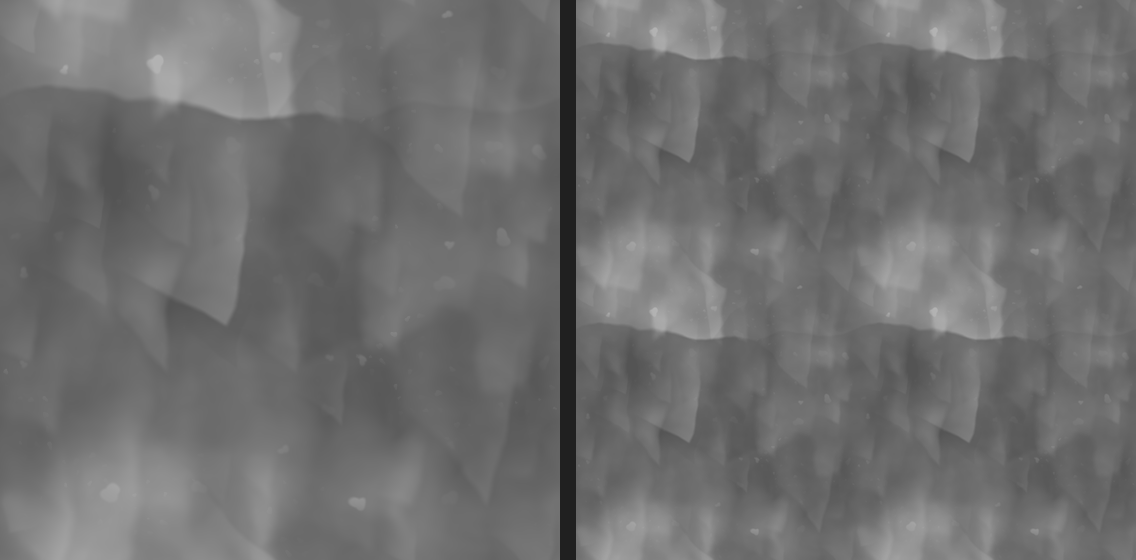
Left, the tile; right, the same tile 2 across and 2 down.
Write a WebGL 2 fragment shader that draws this texture map.

```glsl
#version 300 es
precision highp float;
// Tileable grey height map of a weathered rock face: soft slabs, ledges and pebbles.

#define BASE_TONE 0.393
#define BROAD_TONE 0.11
#define STREAK_TONE 0.05
#define LEDGE_TONE 0.095
#define SLAB_TONE 0.085
#define FACET_TONE 0.13
#define PEBBLE_TONE 0.10
#define WARP 0.022
#define LEDGE_HEIGHT 0.805
#define TAU 6.28319

uniform vec2 u_resolution;
out vec4 outColor;

vec3 hash3(vec2 cell, float seed) {
    vec3 q = fract(vec3(cell.xyx + seed * 7.31) * vec3(0.1031, 0.1030, 0.0973));
    q += dot(q, q.yxz + 33.33);
    return fract((q.xxy + q.yzz) * q.zyx);
}

float cornerSlope(vec2 cell, vec2 offset, vec2 period, float seed) {
    float angle = TAU * hash3(mod(cell, period), seed).x;
    return dot(vec2(cos(angle), sin(angle)), offset);
}

// Gradient noise that wraps after a whole number of cells
float noise(vec2 p, vec2 period, float seed) {
    p *= period;
    vec2 i = floor(p), f = p - i;
    vec2 w = f * f * f * (f * (f * 6.0 - 15.0) + 10.0);
    vec2 e = vec2(1.0, 0.0);
    float low = mix(cornerSlope(i, f, period, seed), cornerSlope(i + e, f - e, period, seed), w.x);
    float high = mix(cornerSlope(i + e.yx, f - e.yx, period, seed), cornerSlope(i + 1.0, f - 1.0, period, seed), w.x);
    return mix(low, high, w.y);
}

float fbm(vec2 p, vec2 period, float seed) {
    float sum = 0.0, gain = 1.0;
    for (int i = 0; i < 4; i++) {
        sum += gain * noise(p, period, seed + float(i));
        period *= 2.0;
        gain *= 0.45;
    }
    return sum;
}

// Slab with a crisp slanted foot and right flank, fading up and to the left
float facet(vec2 d, float tilt, float blur) {
    float foot = dot(d, vec2(sin(tilt), cos(tilt))) + 0.45;
    float flank = 0.35 - d.x + 0.12 * d.y;
    float crisp = smoothstep(0.0, blur, foot) * smoothstep(0.0, blur, flank);
    float fade = (1.0 - smoothstep(0.0, 1.0, d.y)) * smoothstep(-0.9, 0.2, d.x);
    return crisp * fade;
}

float facetLayer(vec2 p, float cells, float seed) {
    vec2 home = floor(p * cells);
    float sum = 0.0;
    for (int y = -1; y <= 1; y++)
    for (int x = -1; x <= 1; x++) {
        vec2 cell = home + vec2(x, y);
        vec3 place = hash3(mod(cell, cells), seed);
        vec3 form = hash3(mod(cell, cells), seed + 5.0);
        vec2 d = p * cells - cell - mix(vec2(0.2), vec2(0.8), place.xy);
        d /= mix(0.55, 1.0, form.x);
        d.x *= form.y < 0.25 ? -1.0 : 1.0;
        float strength = mix(-0.25, 1.0, place.z);
        sum += strength * facet(d, mix(0.25, 0.85, form.z), mix(0.05, 0.35, fract(form.y * 7.0)));
    }
    return sum;
}

// Broad shelf with a brighter block; it fades upwards through the wrap
float ledge(vec2 p) {
    float x = fract(p.x);
    float line = LEDGE_HEIGHT + 0.018 * cos(TAU * (x - 0.05)) + 0.05 * noise(p, vec2(5.0), 21.0);
    float t = fract(p.y - line);
    float shelf = mix(0.25, 1.0, smoothstep(0.0, 0.12, x) * (1.0 - smoothstep(0.5, 0.66, x)));
    float slant = x + 1.2 * max(t - 0.2, 0.0);
    float block = smoothstep(0.26, 0.36, slant) * (1.0 - smoothstep(0.515, 0.535, slant));
    float tone = LEDGE_TONE * shelf * (1.0 - smoothstep(0.0, 0.5, t));
    tone += SLAB_TONE * block * (1.0 - smoothstep(0.08, 0.42, t));
    return tone * smoothstep(0.0, 0.014, t);
}

// Sparse angular stones, one per chosen cell
float pebbles(vec2 p, float cells, float share, float seed) {
    vec2 cell = mod(floor(p * cells), cells);
    vec3 place = hash3(cell, seed);
    vec3 form = hash3(cell, seed + 3.0);
    vec2 d = fract(p * cells) - mix(vec2(0.36), vec2(0.64), place.xy);
    float angle = atan(d.y, d.x) + TAU * form.x;
    float radius = mix(0.1, 0.24, form.y) * (1.0 + 0.2 * cos(2.0 * angle) + 0.13 * cos(3.0 * angle));
    float body = 1.0 - smoothstep(radius - 0.07, radius + 0.02, length(d));
    float light = mix(0.15, 1.0, form.z * form.z * form.z) * (0.85 + 1.5 * d.y);
    return body * light * step(place.z, share);
}

void main() {
    vec2 uv = gl_FragCoord.xy / u_resolution;
    vec2 p = uv + WARP * vec2(fbm(uv, vec2(6.0), 1.0), fbm(uv, vec2(6.0), 9.0));

    // Soft relief
    float tone = BASE_TONE + 0.03 * cos(TAU * (uv.y - 0.98));
    tone += BROAD_TONE * fbm(p, vec2(3.0), 31.0) + STREAK_TONE * noise(p, vec2(11.0, 3.0), 41.0);

    // Ledge, central slab and scattered facets
    tone += ledge(p);
    vec2 slab = fract(p - vec2(0.36, 0.54) + 0.5) - 0.5;
    tone += 0.12 * facet(slab / 0.2, 0.5, 0.06);
    tone += FACET_TONE * (facetLayer(p, 3.0, 51.0) + 0.65 * facetLayer(p, 5.0, 61.0) + 0.4 * facetLayer(p, 9.0, 71.0));

    // Stones and clustered grit
    float grit = smoothstep(-0.05, 0.35, noise(uv, vec2(5.0), 81.0));
    tone += PEBBLE_TONE * (pebbles(p, 13.0, 0.22, 91.0) + 0.45 * grit * pebbles(p, 40.0, 0.4, 95.0));
    tone += 0.008 * noise(p, vec2(36.0), 99.0);

    outColor = vec4(vec3(clamp(tone, 0.33, 0.70)), 1.0);
}
```
